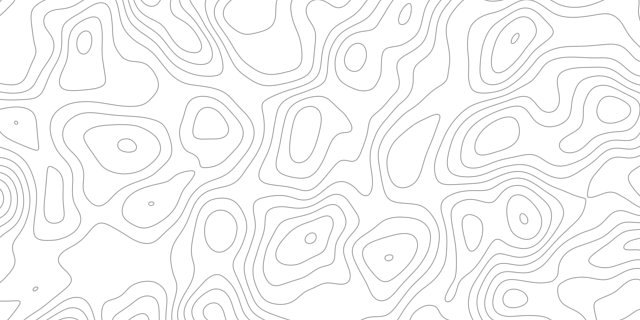
A Shadertoy shader for this pattern:

```glsl
// Topographic map: thin grey contour lines on white paper.
// A gently warped two-octave gradient noise gives the terrain height; the
// distance to the nearest level is estimated from the height and its slope.

// Random unit vector for a lattice corner
vec2 cornerGradient(ivec2 cell) {
    uint n = uint(cell.x) * 1597334677u ^ uint(cell.y) * 3812015801u;
    n = (n ^ (n >> 15)) * 2246822519u;
    n = (n ^ (n >> 13)) * 3266489917u;
    n ^= n >> 16;
    float angle = 6.2831853 * float(n & 65535u) / 65536.0;
    return vec2(cos(angle), sin(angle));
}

// Gradient noise with quintic blending
float gradientNoise(vec2 p) {
    ivec2 cell = ivec2(floor(p));
    vec2 f = fract(p);
    vec2 blend = f * f * f * (f * (f * 6.0 - 15.0) + 10.0);
    vec2 right = vec2(1, 0), up = vec2(0, 1);
    float a = dot(cornerGradient(cell), f);
    float b = dot(cornerGradient(cell + ivec2(1, 0)), f - right);
    float c = dot(cornerGradient(cell + ivec2(0, 1)), f - up);
    float d = dot(cornerGradient(cell + ivec2(1, 1)), f - right - up);
    return mix(mix(a, b, blend.x), mix(c, d, blend.x), blend.y);
}

// Terrain height, measured in contour intervals
float terrainHeight(vec2 p) {
    vec2 warp = vec2(gradientNoise(p * 3.0 + 31.7), gradientNoise(p * 3.0 + 57.3));
    p += 0.06 * warp;
    p = mat2(0.8, 0.6, -0.6, 0.8) * p;
    return 8.4 * (gradientNoise(p * 2.9 + 11.3) + 0.3 * gradientNoise(p * 6.0 + 83.1));
}

void mainImage(out vec4 fragColor, in vec2 fragCoord) {
    vec2 p = fragCoord / iResolution.y;
    float pixel = 1.0 / iResolution.y;

    // Height and slope by central differences
    vec2 e = vec2(0.001, 0.0);
    float height = terrainHeight(p);
    vec2 slope = vec2(terrainHeight(p + e.xy) - terrainHeight(p - e.xy),
                      terrainHeight(p + e.yx) - terrainHeight(p - e.yx)) / (2.0 * e.x);

    // Distance to the nearest contour, in canvas heights
    float dist = abs(fract(height) - 0.5) / max(length(slope), 1.0);

    // Antialiased line of constant width
    float halfWidth = 0.0018;
    float line = 1.0 - smoothstep(halfWidth - 0.6 * pixel, halfWidth + 0.6 * pixel, dist);

    vec3 paper = vec3(1.0);
    vec3 ink = vec3(0.69);
    fragColor = vec4(mix(paper, ink, line), 1.0);
}
```
